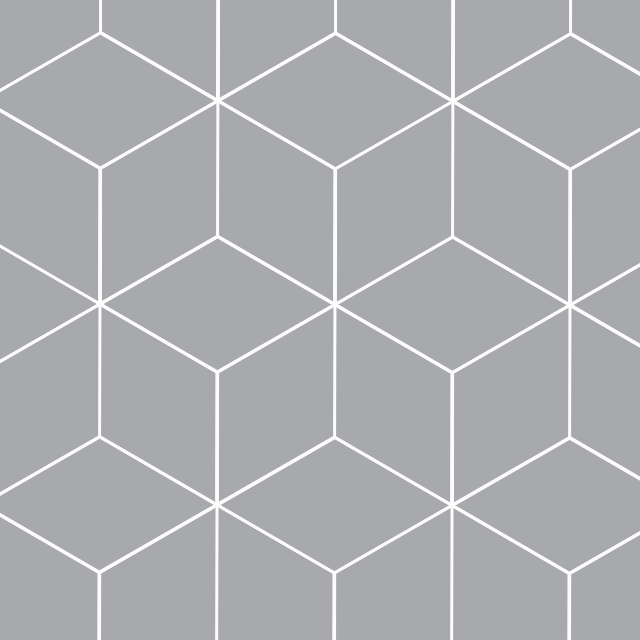
Give the GLSL for this pattern, as a Shadertoy shader.

```glsl
// Tumbling-block lattice: thin white lines on flat grey, with slight hand-drawn drift.

const vec3 GROUND = vec3(0.659, 0.661, 0.678);
const vec3 LINE = vec3(0.988, 0.988, 0.992);

const vec2 HUB = vec2(0.5234, 0.5241);       // a six-way crossing
const float PERIOD = 0.3672;                 // distance between hubs in a row
const float ROW = PERIOD * 0.8660;           // distance between rows
const float TIP = PERIOD * 0.2887;           // half height of a rhombus
const float ROW_SLIP = 0.0046;               // lower rows sit a little high
const float TILT = 0.0022;                   // small clockwise turn

const float DIAGONAL_WIDTH = 0.0052;
const float RISER_WIDTH = 0.0059;            // vertical above a hub
const float DROP_WIDTH = 0.0047;             // vertical below a hub
const float WIDTH_VARIATION = 0.22;
const float SOFTNESS = 0.0016;

float hash(vec3 p) {
    p = fract(p * vec3(0.1031, 0.1030, 0.0973));
    p += dot(p, p.yzx + 33.33);
    return fract((p.x + p.y) * p.z);
}

float segmentDistance(vec2 p, vec2 a, vec2 b) {
    vec2 ab = b - a;
    return length(p - a - ab * clamp(dot(p - a, ab) / dot(ab, ab), 0.0, 1.0));
}

float rowHeight(float row) {
    return row * ROW + (row < 0.0 ? ROW_SLIP : 0.0);
}

// Signed distance to the strokes that belong to one row of hubs
float rowStrokes(vec2 p, float row) {
    float x = p.x / PERIOD - 0.5 * mod(row, 2.0);
    float y = p.y - rowHeight(row);
    float side = fract(x) - 0.5;

    // Rhombus between two hubs, folded into one quadrant
    vec2 folded = vec2(abs(side) * PERIOD, abs(y));
    float edge = step(0.0, side) + 2.0 * step(0.0, y);
    float variation = hash(vec3(floor(x), row, edge) + 17.0) - 0.4;
    float width = DIAGONAL_WIDTH * (1.0 + WIDTH_VARIATION * variation);
    float d = segmentDistance(folded, vec2(0.5 * PERIOD, 0.0), vec2(0.0, TIP)) - 0.5 * width;

    // Verticals from the hub to the rhombus tips above and below
    vec2 fromHub = vec2((x - round(x)) * PERIOD, p.y);
    vec2 hub = vec2(0.0, rowHeight(row));
    vec2 upper = vec2(0.0, rowHeight(row + 1.0) - TIP);
    vec2 lower = vec2(0.0, rowHeight(row - 1.0) + TIP);
    d = min(d, segmentDistance(fromHub, hub, upper) - 0.5 * RISER_WIDTH);
    return min(d, segmentDistance(fromHub, hub, lower) - 0.5 * DROP_WIDTH);
}

void mainImage(out vec4 fragColor, in vec2 fragCoord) {
    float canvas = min(iResolution.x, iResolution.y);
    vec2 p = fragCoord / canvas - HUB;
    p += TILT * vec2(-p.y, p.x);

    // Nearest row and its neighbours
    float nearest = round(p.y / ROW);
    float d = 1.0;
    for (int i = -1; i <= 1; i++) {
        d = min(d, rowStrokes(p, nearest + float(i)));
    }

    float blur = max(SOFTNESS, 1.0 / canvas);
    float ink = 1.0 - smoothstep(-0.5 * blur, 0.5 * blur, d);
    fragColor = vec4(mix(GROUND, LINE, ink), 1.0);
}
```
